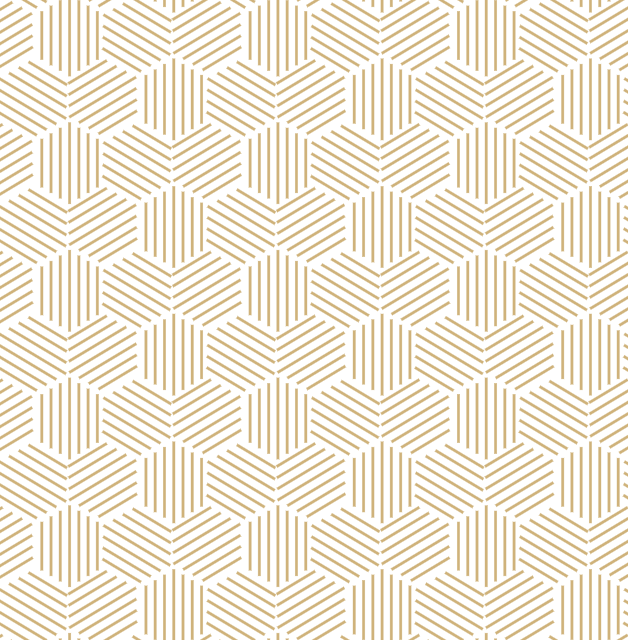
Write a Shadertoy shader that draws this pattern.

```glsl
// Woven trellis of gold stripes on white: bundles of seven parallel bars, cut to hexagons,
// lie in three directions. Each bundle is a distance function folded into a staggered
// lattice of columns; one unit is the vertical period.

// Fold the plane into one cell, with every other column shifted by half a period.
vec2 foldLattice(vec2 p) {
    float column = round(p.x / 0.816);
    p -= vec2(0.816 * column, 0.5 * mod(column, 2.0));
    p.y -= round(p.y);
    return p;
}

// Signed distance to seven bars along an axis, shortening away from the middle bar.
float stripeBundle(vec2 p, vec2 axis, float spacing, float halfLength) {
    vec2 q = vec2(dot(p, vec2(axis.y, -axis.x)), dot(p, axis));
    float bar = clamp(round(q.x / spacing), -3.0, 3.0);
    vec2 halfSize = vec2(0.0108, halfLength - 0.043 * abs(bar));
    vec2 edge = abs(vec2(q.x - bar * spacing, q.y)) - halfSize;
    return max(edge.x, edge.y);
}

void mainImage(out vec4 fragColor, in vec2 fragCoord) {
    // About five periods fill the canvas height.
    float unitsPerPixel = 5.013 / iResolution.y;
    vec2 p = (fragCoord - 0.5 * iResolution.xy) * unitsPerPixel;
    p -= vec2(-0.2826, 0.2285);

    // Upright bundle, then the two slanted ones that meet in a V below it.
    vec2 slant = normalize(vec2(1.0, 0.6));
    float upright = stripeBundle(foldLattice(p), vec2(0.0, 1.0), 0.0726, 0.3196);
    float rising = stripeBundle(foldLattice(p - vec2(0.259, -0.483)), slant, 0.0766, 0.305);
    float falling = stripeBundle(foldLattice(p - vec2(-0.289, -0.494)),
                                 slant * vec2(-1.0, 1.0), 0.0766, 0.305);
    float stripes = min(upright, min(rising, falling));

    // Gold ink with smoothed edges.
    float ink = clamp(0.5 - stripes / (1.2 * unitsPerPixel), 0.0, 1.0);
    fragColor = vec4(mix(vec3(1.0), vec3(0.81, 0.70, 0.48), ink), 1.0);
}
```
